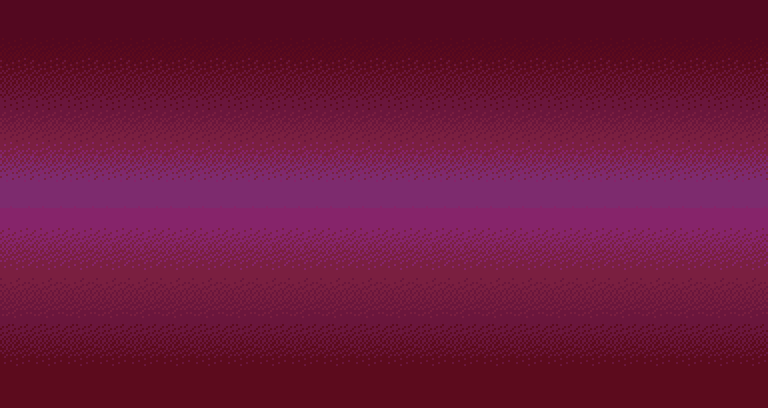
A WebGL 2 fragment shader for this background:

```glsl
#version 300 es
precision highp float;
// Horizontal bands of wine, crimson and violet, blended by a tiled cell dither.

uniform vec2 u_resolution;
out vec4 fragColor;

// Palette
const vec3 PLUM    = vec3(0.325, 0.030, 0.125);
const vec3 WINE    = vec3(0.360, 0.045, 0.115);
const vec3 BERRY   = vec3(0.415, 0.085, 0.235);
const vec3 CRIMSON = vec3(0.480, 0.120, 0.250);
const vec3 MAGENTA = vec3(0.525, 0.140, 0.415);
const vec3 VIOLET  = vec3(0.490, 0.170, 0.430);

// Dither grid
const float ROWS = 204.0;    // cells over the canvas height
const float TILE = 16.0;     // cells before the dither repeats
const int SAMPLES = 3;       // edge smoothing samples per axis

// Each blend: start and end depth, measured down from the top edge
const int BLENDS = 9;
const vec2 SPANS[BLENDS] = vec2[](
    vec2(0.090, 0.180), vec2(0.140, 0.275), vec2(0.265, 0.350),
    vec2(0.343, 0.446), vec2(0.370, 0.450), vec2(0.507, 0.511),
    vec2(0.550, 0.667), vec2(0.670, 0.790), vec2(0.780, 0.900));
const vec3 TARGETS[BLENDS] = vec3[](
    WINE, BERRY, CRIMSON,
    MAGENTA, VIOLET, MAGENTA,
    CRIMSON, BERRY, WINE);

// Interleaved gradient noise, repeated in square tiles
float ditherThreshold(vec2 cell) {
    vec2 local = mod(cell, TILE);
    return fract(52.983 * fract(dot(local, vec2(0.06711, 0.00584))));
}

// Steps through the blends from top to bottom for one cell
vec3 bandColor(vec2 cell) {
    float depth = 1.0 - (cell.y + 0.5) / ROWS;
    float threshold = mix(0.02, 0.98, ditherThreshold(cell));
    vec3 color = PLUM;
    for (int i = 0; i < BLENDS; i++) {
        float progress = (depth - SPANS[i].x) / (SPANS[i].y - SPANS[i].x);
        color = mix(color, TARGETS[i], step(threshold, progress));
    }
    return color;
}

void main() {
    // Average sub-samples so that cell edges stay smooth at any size
    vec3 color = vec3(0.0);
    for (int y = 0; y < SAMPLES; y++) {
        for (int x = 0; x < SAMPLES; x++) {
            vec2 offset = (vec2(x, y) + 0.5) / float(SAMPLES) - 0.5;
            vec2 point = (gl_FragCoord.xy + offset) / u_resolution.y;
            color += bandColor(floor(point * ROWS));
        }
    }
    fragColor = vec4(color / float(SAMPLES * SAMPLES), 1.0);
}
```
